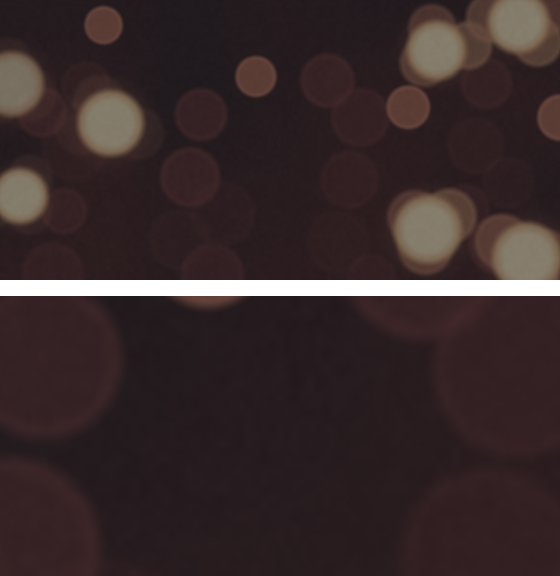
Top: the whole. Bottom: its middle third, enlarged.
Reproduce this background procedurally as a Shadertoy shader.

```glsl
// Out-of-focus night lights: soft cream, amber and faint red discs over a
// near-black plum backdrop. Discs come from loops over low-discrepancy
// sequences and are layered from dim to bright, then finished with fine grain.

const vec3 NIGHT  = vec3(0.128, 0.102, 0.116);
const vec3 PLUM   = vec3(0.172, 0.113, 0.122);
const vec3 EMBER  = vec3(0.255, 0.152, 0.157);
const vec3 COPPER = vec3(0.390, 0.260, 0.225);
const vec3 AMBER  = vec3(0.470, 0.375, 0.285);
const vec3 CREAM  = vec3(0.530, 0.500, 0.430);

float hash(vec2 p) {
    vec3 q = fract(vec3(p.xyx) * 0.1031);
    q += dot(q, q.yzx + 33.33);
    return fract((q.x + q.y) * q.z);
}

float valueNoise(vec2 p) {
    vec2 cell = floor(p), f = fract(p);
    f = f * f * (3.0 - 2.0 * f);
    float low  = mix(hash(cell), hash(cell + vec2(1, 0)), f.x);
    float high = mix(hash(cell + vec2(0, 1)), hash(cell + vec2(1, 1)), f.x);
    return mix(low, high, f.y);
}

// Coverage of a disc whose edge is blurred by soft on both sides.
float disc(vec2 p, float radius, float soft) {
    return 1.0 - smoothstep(radius - soft, radius + soft, length(p));
}

// Flat tinted disc with a slightly brighter rim.
vec3 addRimmed(vec3 col, vec2 p, float radius, float soft, vec3 tint, float alpha) {
    float rim = smoothstep(0.72, 0.92, length(p) / radius);
    return mix(col, tint * (0.96 + 0.1 * rim), alpha * disc(p, radius, soft));
}

// Cream core turning amber at the edge, inside a weak red halo.
vec3 addLamp(vec3 col, vec2 p, float radius, float alpha) {
    float d = length(p) / radius;
    col = mix(col, COPPER, 0.22 * alpha * (1.0 - smoothstep(0.8, 1.6, d)));
    vec3 tint = mix(CREAM, AMBER, smoothstep(0.6, 1.05, d));
    return mix(col, tint, alpha * disc(p, radius, 0.016));
}

// Faint ghosts, mostly below the top quarter.
vec3 addGhosts(vec3 col, vec2 p, float width) {
    for (int i = 0; i < 20; i++) {
        float k = float(i);
        vec2 seq = fract(vec2(0.32, 0.18) + k * vec2(0.7549, 0.5698));
        float radius = 0.08 + 0.04 * hash(vec2(k, 3.0));
        float alpha = mix(0.15, 0.7, hash(vec2(k, 8.0)));
        col = addRimmed(col, p - seq * vec2(width, 0.8), radius, 0.012, EMBER, alpha);
    }
    return col;
}

// Two rows of four lamps, pushed away from the centre toward both sides.
vec2 lampCentre(float column, float row, float width) {
    float s = 2.0 * fract(0.85 + 0.7549 * column) - 1.0;
    float x = 1.0 + sign(s) * (0.42 + 0.66 * abs(s)) - 0.03 * row;
    float y = abs(row - fract(0.08 + 0.74 * column));
    return vec2(x * 0.5 * width, y);
}

vec3 addLamps(vec3 col, vec2 p, float width) {
    for (int i = 0; i < 8; i++) {
        float k = float(i), row = floor(k / 4.0);
        vec2 centre = lampCentre(mod(k, 4.0), row, width);
        float radius = 0.125 - 0.03 * fract(0.618 * k);
        // The second row fades out around mid height.
        float glow = mix(1.0, smoothstep(0.05, 0.25, abs(centre.y - 0.5)), row);

        // Overlapping companions, stronger on the right side.
        float strength = glow * (0.15 + 0.45 * step(0.5 * width, centre.x));
        for (int j = 0; j < 3; j++) {
            float angle = 2.4 * float(j) + 1.7 * k;
            float reach = 0.07 + 0.05 * hash(vec2(k, float(j)));
            vec2 offset = reach * vec2(cos(angle), 0.7 * sin(angle));
            vec3 tint = mix(COPPER, AMBER, 0.35 * float(j));
            col = addRimmed(col, p - centre - offset, 0.8 * radius, 0.013, tint, strength);
        }
        col = addLamp(col, p - centre, radius, 0.96 * glow);
    }
    return col;
}

// A falling arc of smaller copper discs.
vec3 addCopperArc(vec3 col, vec2 p, float width) {
    for (int i = 0; i < 4; i++) {
        float k = float(i), fall = 1.0 - k / 3.0;
        vec2 centre = vec2((0.185 + 0.272 * k) * width, 0.58 + 0.33 * fall * fall);
        col = addRimmed(col, p - centre, 0.068 + 0.005 * k, 0.009, COPPER, 0.9);
    }
    return col;
}

void mainImage(out vec4 fragColor, in vec2 fragCoord) {
    vec2 p = fragCoord / iResolution.y;
    float width = iResolution.x / iResolution.y;

    // Backdrop: cooler at the top, with broad reddish patches.
    float warmth = valueNoise(p * 3.0 + 4.0) * 0.6 + 0.4 * (1.0 - p.y);
    vec3 col = mix(NIGHT, PLUM, smoothstep(0.15, 0.85, warmth));

    col = addGhosts(col, p, width);
    col = addLamps(col, p, width);
    col = addCopperArc(col, p, width);

    // Fine mottling.
    float grain = valueNoise(p * 110.0) + valueNoise(p * 57.0 + 9.0) - 1.0;
    col += 0.009 * grain * vec3(1.0, 0.8, 0.8);

    fragColor = vec4(col, 1.0);
}
```
